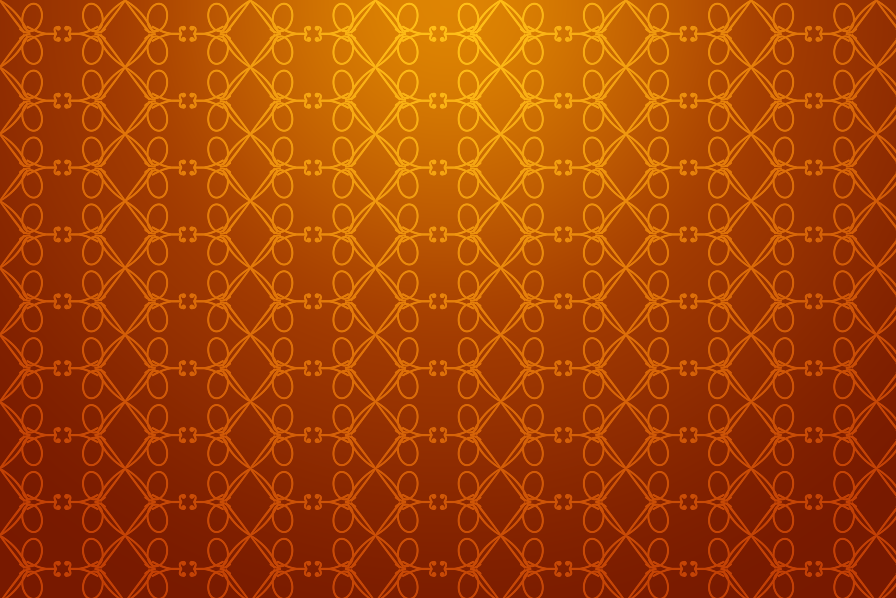
Write a Shadertoy shader that draws this pattern.

```glsl
float segmentDist(vec2 p, vec2 a, vec2 b) {
    vec2 ab = b - a;
    return length(p - a - ab * clamp(dot(p - a, ab) / dot(ab, ab), 0.0, 1.0));
}

// Quadratic curve whose half width runs from w.x to w.y
float curveDist(vec2 p, vec2 a, vec2 b, vec2 c, vec2 w) {
    float d = 1e5;
    vec2 last = a;
    for (int i = 1; i <= 12; i++) {
        float t = float(i) / 12.0;
        vec2 next = mix(mix(a, b, t), mix(b, c, t), t);
        d = min(d, segmentDist(p, last, next) - mix(w.x, w.y, t));
        last = next;
    }
    return d;
}

float ellipseDist(vec2 p, vec2 radii) {
    float k = length(p / radii);
    return k * (k - 1.0) / max(length(p / (radii * radii)), 1e-4);
}

// One quarter of the mirrored motif, with the scroll centre at the origin
float ornamentDist(vec2 p) {
    // Ball scroll and its stem
    float d = length(p - vec2(5.3, 7.2)) - 3.1;
    d = min(d, curveDist(p, vec2(5.5, 9.0), vec2(13.0, 8.5), vec2(8.5, 0.5), vec2(1.1, 1.5)));
    d = min(d, segmentDist(p, vec2(8.5, 0.0), vec2(22.0, 0.0)) - 1.5);

    // Fork that runs into the loop
    d = min(d, curveDist(p, vec2(20.0, 0.0), vec2(31.0, 1.0), vec2(45.0, 9.0), vec2(1.4)));

    // Leaning loop
    vec2 q = p - vec2(39.0, 21.0);
    vec2 axis = normalize(vec2(-0.22, 1.0));
    q = vec2(dot(q, vec2(axis.y, -axis.x)), dot(q, axis));
    d = min(d, abs(ellipseDist(q, vec2(12.3, 17.8))) - 1.35);

    // Leaf at the knot
    d = min(d, curveDist(p, vec2(42.0, 1.0), vec2(49.0, 1.0), vec2(54.0, 6.0), vec2(1.0, 1.7)));

    // Paired diamond strokes meeting at the cell corner
    vec2 corner = vec2(80.4, 42.9);
    d = min(d, curveDist(p, corner, vec2(69.0, 27.0), vec2(49.5, 2.0), vec2(1.2, 1.6)));
    return min(d, curveDist(p, corner, vec2(58.0, 30.0), vec2(45.5, 4.0), vec2(1.2, 1.6)));
}

void mainImage(out vec4 fragColor, in vec2 fragCoord) {
    vec2 uv = (fragCoord - 0.5 * iResolution.xy) / iResolution.y;

    // Mirrored repeat
    vec2 period = vec2(160.8, 85.9);
    vec2 p = uv * 768.0 - vec2(-12.7, -3.0);
    p = abs(mod(p + 0.5 * period, period) - 0.5 * period);
    float pixel = 768.0 / iResolution.y;
    float line = 1.0 - smoothstep(-0.5 * pixel, 0.5 * pixel, ornamentDist(p));

    // Glow from the top centre
    float r = length(uv - vec2(0.0, 0.5));
    float nearGlow = smoothstep(0.0, 0.62, r);
    float farGlow = smoothstep(0.35, 1.15, r);
    vec3 ground = mix(vec3(0.87, 0.52, 0.01), vec3(0.67, 0.26, 0.005), nearGlow);
    ground = mix(ground, vec3(0.47, 0.10, 0.0), farGlow);
    vec3 gold = mix(vec3(1.0, 0.75, 0.09), vec3(0.91, 0.51, 0.04), nearGlow);
    gold = mix(gold, vec3(0.76, 0.25, 0.02), farGlow);

    fragColor = vec4(mix(ground, gold, line), 1.0);
}
```
